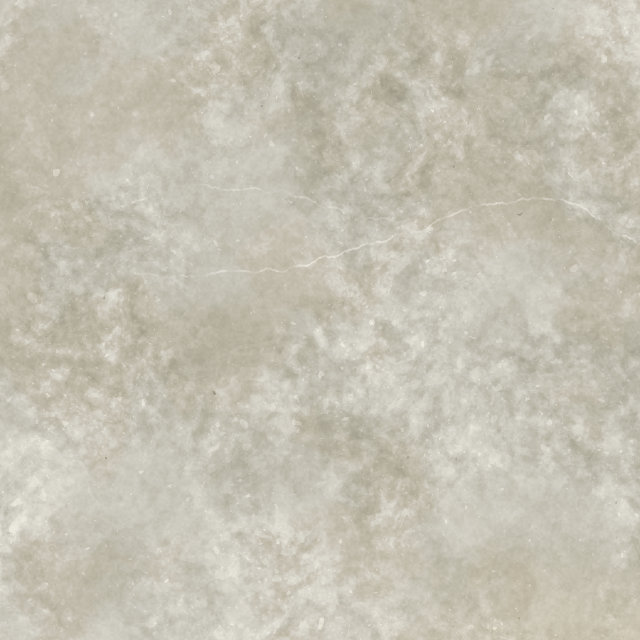
Reproduce this texture procedurally as a three.js fragment shader.

```glsl
// Weathered travertine: cream and taupe clouds, chalky chips, thin pale veins.
varying vec2 vUv;

float hash(vec2 p) {
  vec3 q = fract(vec3(p.xyx) * 0.1031);
  q += dot(q, q.yzx + 33.33);
  return fract((q.x + q.y) * q.z);
}

float noise(vec2 p) {
  vec2 i = floor(p), f = fract(p);
  f = f * f * (3.0 - 2.0 * f);
  return mix(mix(hash(i), hash(i + vec2(1.0, 0.0)), f.x),
             mix(hash(i + vec2(0.0, 1.0)), hash(i + 1.0), f.x), f.y);
}

float fbm(vec2 p) {
  float sum = 0.0, amp = 0.5;
  for (int i = 0; i < 6; i++) {
    sum += amp * noise(p);
    p = mat2(0.8, 0.6, -0.6, 0.8) * p * 2.03 + 17.3;
    amp *= 0.52;
  }
  return sum;
}

// Soft light centred on a point, stretched by its radii.
float glow(vec2 p, vec2 centre, vec2 radii) {
  vec2 d = (p - centre) / radii;
  return exp(-dot(d, d));
}

// Ragged mineral chips, at most one per cell.
float chips(vec2 p, float scale, float density) {
  vec2 g = p * scale, cell = floor(g);
  vec2 centre = 0.35 + 0.3 * vec2(hash(cell + 11.7), hash(cell + 47.1));
  vec2 d = fract(g) - centre;
  float turn = 6.2832 * hash(cell + 5.3);
  d = mat2(cos(turn), sin(turn), -sin(turn), cos(turn)) * d;
  d.y *= 1.0 + 1.2 * hash(cell + 61.3);
  float radius = mix(0.04, 0.17, pow(hash(cell + 71.9), 2.0));
  float edge = length(d) + 0.3 * (noise(g * 6.0) - 0.5);
  float soft = 0.0011 * scale;
  float shape = 1.0 - smoothstep(radius - soft, radius + soft, edge);
  return shape * step(hash(cell + 29.5), density) * (0.3 + 0.7 * hash(cell + 83.2));
}

// Thin line at height y that fades in and out along its length.
float vein(vec2 p, float y, float width) {
  float broken = smoothstep(0.25, 0.65, noise(p * 55.0));
  return (1.0 - smoothstep(width * 0.2, width, abs(p.y - y))) * (0.25 + 0.75 * broken);
}

void main() {
  vec2 p = vUv;
  vec2 warp = vec2(fbm(p * 6.0 + 3.1), fbm(p * 6.0 + 41.7)) - 0.5;
  vec2 q = p + 0.13 * warp;

  // Broad light: pale lower edge and corners, duller upper middle
  float light = 0.737 + 0.035 * (1.0 - smoothstep(0.0, 0.45, q.y));
  light += 0.055 * glow(q, vec2(0.98, 0.97), vec2(0.12, 0.14));
  light += 0.05 * glow(q, vec2(0.02, 0.27), vec2(0.16, 0.11));
  light += 0.045 * glow(q, vec2(0.40, 0.06), vec2(0.10, 0.07));
  light += 0.02 * glow(q, vec2(0.85, 0.58), vec2(0.20, 0.10));
  light += 0.025 * glow(q, vec2(0.0, 0.85), vec2(0.14, 0.3));
  light -= 0.025 * glow(q, vec2(0.17, 0.22), vec2(0.09, 0.08));
  light -= 0.015 * glow(q, vec2(0.55, 0.72), vec2(0.25, 0.25));

  // Clouds and ragged overlapping sheets
  float cloud = fbm(q * vec2(5.0, 6.0) + 8.4);
  float sheet = fbm(q * vec2(7.0, 9.0) + 63.2);
  float flake = fbm(q * 19.0 + 21.6);
  float crumb = fbm(p * 52.0 + warp * 2.0 + 77.4);
  float rough = smoothstep(0.36, 0.58, fbm(p * 4.5 + 90.3));
  light += 0.10 * (cloud - 0.5);
  light += 0.022 * smoothstep(0.53, 0.57, sheet);
  light += 0.015 * (1.0 - smoothstep(0.0, 0.014, abs(sheet - 0.55)));
  light += (0.010 + 0.020 * rough) * smoothstep(0.54, 0.58, flake);
  light -= (0.006 + 0.018 * rough) * smoothstep(0.55, 0.61, 1.0 - flake);

  // Fine crumbs, mottling and powdery grain
  light += (0.008 + 0.024 * rough) * smoothstep(0.57, 0.63, crumb);
  light -= (0.006 + 0.020 * rough) * smoothstep(0.56, 0.64, 1.0 - crumb);
  light += (0.07 + 0.06 * rough) * (fbm(p * 85.0 + 5.0) - 0.5);
  light += 0.03 * (noise(p * 260.0) - 0.5);

  // Taupe stains, strongest above the middle
  float stain = smoothstep(0.48, 0.68, fbm(q * 8.5 + 132.0) + 0.09 * smoothstep(0.3, 0.8, p.y));
  stain *= 1.0 - smoothstep(0.77, 0.85, light);
  light -= 0.024 * stain;

  // Chalk chips in three sizes, gathered in the rough zones
  float chalk = 0.0;
  vec2 c = p + 0.03 * warp;
  for (int i = 0; i < 3; i++) {
    float k = float(i);
    chalk = max(chalk, chips(c + 3.7 * k, 25.0 * exp2(k), 0.10 + 0.30 * rough));
  }
  light += 0.085 * chalk;

  // One long rising vein and a fainter one above it
  float wiggle = 0.02 * (noise(vec2(p.x * 11.0, 2.0)) - 0.5)
               + 0.016 * (fbm(vec2(p.x * 50.0, 7.0)) - 0.5);
  float longY = 0.565 + 0.115 * smoothstep(0.35, 0.82, p.x)
              - 0.055 * smoothstep(0.86, 1.0, p.x) + wiggle;
  float faintY = 0.715 - 0.065 * smoothstep(0.36, 0.64, p.x)
               - 0.03 * (1.0 - smoothstep(0.17, 0.30, p.x)) - wiggle;
  float veins = vein(p, longY, 0.0028) * smoothstep(0.18, 0.30, p.x);
  veins += 0.6 * vein(p, faintY, 0.0025) * smoothstep(0.12, 0.22, p.x)
         * (1.0 - smoothstep(0.58, 0.66, p.x));
  light += 0.09 * veins;

  // Rare dark pits
  float pits = chips(p + 9.2, 40.0, 0.02) * smoothstep(0.4, 0.6, noise(p * 190.0));
  light -= 0.15 * pits;

  // Cream ramp, browner in stains and warmer at the lower right
  light = min(light, 0.91);
  vec3 colour = vec3(light + 0.01, light, light - mix(0.062, 0.04, smoothstep(0.68, 0.82, light)));
  colour += stain * vec3(0.010, -0.003, -0.012);
  colour += glow(p, vec2(0.9, 0.0), vec2(0.28, 0.13)) * vec3(0.022, 0.006, -0.016);
  gl_FragColor = vec4(colour, 1.0);
}
```
